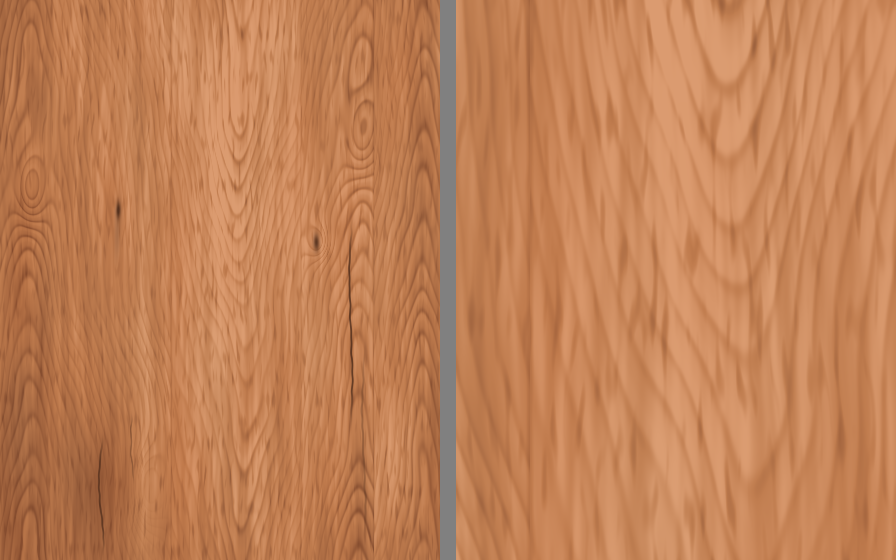
Left, the full canvas; right, a detail of the centre.
Reproduce this texture procedurally as a WebGL 1 fragment shader.

```glsl
precision highp float;
// Warm oak boards with upright grain, cathedral rings, knots and drying cracks.
uniform vec2 u_resolution;

#define RING_DENSITY 72.0
#define RING_RISE 15.0
#define RING_CONTRAST 0.20
#define HEART_CONTRAST 0.34
#define STREAK_CONTRAST 0.55
#define PORE_CONTRAST 0.42
#define VIGNETTE 0.75
#define BASE_TONE 0.76
#define DARK_WOOD vec3(0.57, 0.34, 0.21)
#define MID_WOOD vec3(0.75, 0.485, 0.305)
#define LIGHT_WOOD vec3(0.86, 0.61, 0.44)

vec2 hashGradient(vec2 cell) {
  vec2 h = vec2(dot(cell, vec2(127.1, 311.7)), dot(cell, vec2(269.5, 183.3)));
  return fract(sin(h) * 43758.55) * 2.0 - 1.0;
}

float gradientNoise(vec2 p) {
  vec2 i = floor(p), f = p - i;
  vec2 s = f * f * f * (f * (f * 6.0 - 15.0) + 10.0);
  vec2 e = vec2(1.0, 0.0);
  float low = mix(dot(hashGradient(i), f), dot(hashGradient(i + e.xy), f - e.xy), s.x);
  float high = mix(dot(hashGradient(i + e.yx), f - e.yx), dot(hashGradient(i + e.xx), f - e.xx), s.x);
  return mix(low, high, s.y);
}

float fbm(vec2 p) {
  float sum = 0.0, amp = 1.0;
  for (int i = 0; i < 3; i++) {
    sum += amp * gradientNoise(p);
    p = p * 2.03 + 17.3;
    amp *= 0.55;
  }
  return sum;
}

// Soft oval swelling, used for knots and ring eyes
float swelling(vec2 p, vec2 center, vec2 size) {
  vec2 q = (p - center) / size;
  return exp(-dot(q, q));
}

// Thin wandering split that tapers at both ends
float crack(vec2 p, float x, float bottom, float top, float width) {
  float along = (p.y - bottom) / (top - bottom);
  float taper = smoothstep(0.0, 0.25, along) * smoothstep(1.0, 0.75, along);
  float wander = 0.012 * gradientNoise(vec2(x * 90.0, p.y * 9.0)) + 0.003 * gradientNoise(vec2(x * 50.0, p.y * 45.0));
  return taper * smoothstep(width, width * 0.15, abs(p.x - x - wander));
}

// Dark joint between two boards
float seam(float x, float at) {
  return smoothstep(0.003, 0.0, abs(x - at));
}

void main() {
  vec2 p = gl_FragCoord.xy / u_resolution.y;
  vec2 uv = gl_FragCoord.xy / u_resolution;

  // Boards: each has its own heart line, ring direction and tone
  float b1 = step(0.306, p.x), b2 = step(0.538, p.x), b3 = step(0.667, p.x);
  float board = b1 + b2 + b3;
  float heart = 0.05 + 0.38 * b1 + 0.215 * b2 + 0.11 * b3;
  float direction = mix(-1.0, 1.0, b1 - b2);
  vec2 offset = vec2(board * 7.7, board * 13.1);

  // Ring field: rounded wedges around the heart, bent by noise and knots
  vec2 w = p + vec2(0.018 * gradientNoise(p * vec2(4.0, 3.0) + offset), 0.0);
  w.x += 0.0025 * gradientNoise(p * vec2(30.0, 16.0) + offset);
  float side = w.x - heart;
  float ring = RING_DENSITY * sqrt(side * side + 0.00018) - direction * RING_RISE * p.y;
  ring += 2.6 * gradientNoise(p * vec2(7.0, 3.0) + offset);
  ring += 0.9 * gradientNoise(p * vec2(22.0, 8.0) + offset);
  ring += 5.0 * swelling(p, vec2(0.055, 0.66), vec2(0.024, 0.07));
  ring += 6.0 * swelling(p, vec2(0.262, 0.13), vec2(0.030, 0.07));
  ring += 4.0 * swelling(p, vec2(0.645, 0.76), vec2(0.028, 0.08));
  ring += 3.0 * swelling(p, vec2(0.570, 0.567), vec2(0.020, 0.030));
  float wave = 0.5 + 0.5 * sin(6.2832 * ring + 0.8 * sin(6.2832 * ring));
  float nearHeart = exp(-side * side / 0.0016);
  float patchy = clamp(0.8 + 1.3 * gradientNoise(p * vec2(9.0, 4.0) + offset + 5.0), 0.2, 1.5);
  float ringDark = (wave * wave - 0.37) * (RING_CONTRAST + HEART_CONTRAST * nearHeart) * patchy;

  // Long fibres, short pores and broad shading
  float streak = fbm(w * vec2(48.0, 1.8) + offset);
  float fibre = gradientNoise(w * vec2(150.0, 9.0) + offset);
  float pore = smoothstep(0.05, 0.5, gradientNoise(w * vec2(190.0, 26.0) + offset));
  float broad = fbm(p * vec2(7.0, 1.5) + offset);
  vec2 fromLight = (uv - vec2(0.57, 0.60)) * vec2(1.05, 0.95);

  float tone = BASE_TONE - ringDark;
  tone += STREAK_CONTRAST * streak * 0.6 + 0.26 * fibre + 0.34 * broad;
  tone -= PORE_CONTRAST * pore * (0.7 + 0.5 * broad);
  tone -= VIGNETTE * dot(fromLight, fromLight);
  tone += 0.05 * (b1 - b3) - 0.10 * nearHeart * patchy;
  tone -= 0.35 * swelling(p, vec2(0.17, 0.12), vec2(0.06, 0.12));
  tone -= 0.22 * (seam(p.x, 0.306) + seam(p.x, 0.667) + 0.6 * seam(p.x, 0.538));

  // Colour ramp with a slight drift between red and grey brown
  tone = clamp(tone, -0.15, 1.08);
  vec3 color = mix(DARK_WOOD, MID_WOOD, min(tone / 0.62, 1.0));
  color = mix(color, LIGHT_WOOD, smoothstep(0.55, 1.08, tone));
  color += vec3(0.0, 0.025, 0.030) * gradientNoise(p * vec2(14.0, 4.0) + 31.0);

  // Knots and cracks sit on top of the grain
  float flaw = 0.75 * swelling(w, vec2(0.213, 0.625), vec2(0.004, 0.014));
  flaw += 0.80 * swelling(w, vec2(0.570, 0.567), vec2(0.005, 0.015));
  flaw += 0.25 * swelling(w, vec2(0.213, 0.59), vec2(0.006, 0.05));
  flaw += 0.75 * crack(p, 0.627, 0.22, 0.62, 0.0028);
  flaw += 0.65 * crack(p, 0.182, 0.0, 0.23, 0.0028);
  flaw += 0.35 * crack(p, 0.235, 0.13, 0.27, 0.0022);
  flaw += 0.30 * crack(p, 0.651, 0.02, 0.40, 0.0030);
  color = mix(color, vec3(0.27, 0.15, 0.09), clamp(flaw, 0.0, 0.85));

  gl_FragColor = vec4(color, 1.0);
}
```
